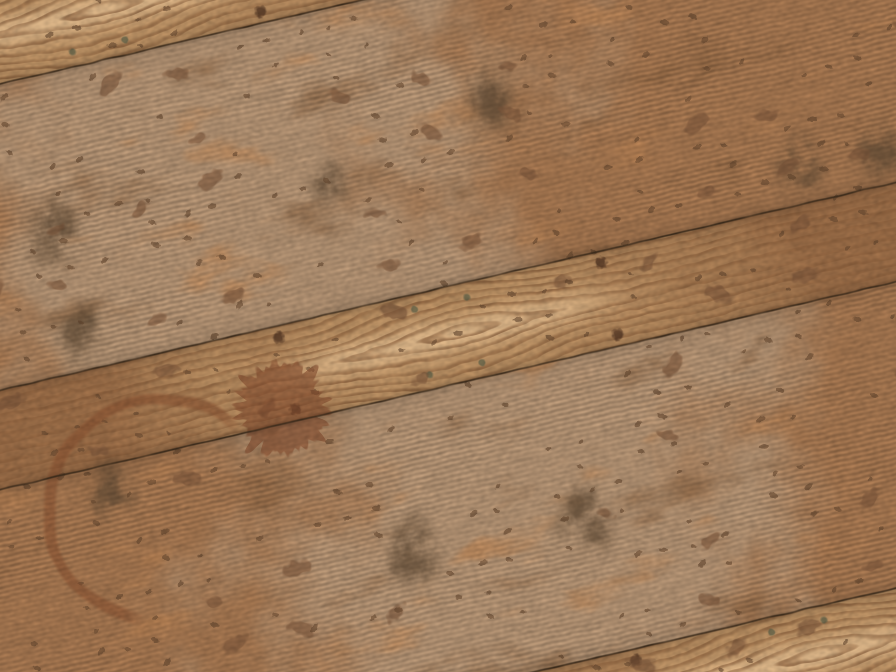
Reproduce this texture procedurally as a Shadertoy shader.

```glsl
// Weathered, stained wooden planks: narrow boards with an eye-shaped grain between wide grey-brown ones.

vec2 hash2(vec2 p) {
    p = vec2(dot(p, vec2(127.1, 311.7)), dot(p, vec2(269.5, 183.3)));
    return fract(sin(p) * 43758.55);
}

float gradientNoise(vec2 p) {
    vec2 i = floor(p), f = fract(p);
    vec2 w = f * f * f * (f * (f * 6.0 - 15.0) + 10.0);
    vec2 e = vec2(0.0, 1.0);
    float a = dot(hash2(i) * 2.0 - 1.0, f);
    float b = dot(hash2(i + e.yx) * 2.0 - 1.0, f - e.yx);
    float c = dot(hash2(i + e.xy) * 2.0 - 1.0, f - e.xy);
    float d = dot(hash2(i + e.yy) * 2.0 - 1.0, f - e.yy);
    return mix(mix(a, b, w.x), mix(c, d, w.x), w.y);
}

float fbm(vec2 p) {
    float sum = 0.0, amp = 0.6;
    for (int i = 0; i < 4; i++) {
        sum += amp * gradientNoise(p);
        p = mat2(1.6, 1.2, -1.2, 1.6) * p + 7.3;
        amp *= 0.55;
    }
    return sum;
}

// 1 inside a shape, 0 outside, with an edge of the given softness
float fill(float dist, float soft) {
    return 1.0 - smoothstep(-soft, soft, dist);
}

// Sparse ragged flecks, one at most in each cell
float flecks(vec2 q, vec2 cell, vec2 radius, float chance) {
    vec2 id = floor(q / cell), h = hash2(id + 3.7);
    vec2 d = (fract(q / cell) - 0.35 - 0.3 * h) * cell;
    float tilt = (h.x - 0.5) * 1.6;
    d = mat2(cos(tilt), -sin(tilt), sin(tilt), cos(tilt)) * d / radius;
    float size = 0.55 + 0.45 * h.y;
    float edge = length(d) - size + 0.6 * gradientNoise(q / radius.y);
    return fill(edge, 0.2) * step(hash2(id + 19.1).x, chance);
}

vec3 wideBoard(vec2 q, float blotch) {
    float side = sign(q.y);
    float worn = abs(q.x + 0.1 + 0.14 * side) + 0.5 * blotch;
    float brown = smoothstep(0.22, 0.52, worn);
    vec3 col = mix(vec3(0.655, 0.535, 0.42), vec3(0.6, 0.43, 0.29), brown);
    // Orange and dark patches drawn out along the grain
    float patches = fbm(q * vec2(5.0, 11.0) + 21.0);
    col = mix(col, vec3(0.70, 0.49, 0.31), 0.65 * smoothstep(0.1, 0.38, patches));
    col = mix(col, vec3(0.48, 0.34, 0.22), 0.6 * smoothstep(0.08, 0.4, -patches));
    // Fine ridges
    float wave = q.y + 0.006 * gradientNoise(q * vec2(4.0, 8.0));
    float ridge = sin(wave * 830.0 + 1.5 * gradientNoise(q * vec2(45.0, 20.0)));
    float strength = 0.035 + 0.05 * smoothstep(-0.2, 0.3, gradientNoise(q * vec2(3.0, 9.0) + 5.0));
    return col * (1.0 + strength * ridge);
}

vec3 narrowBoard(vec2 b, float blotch) {
    float fade = smoothstep(0.12, 0.62, abs(b.x) + 0.35 * blotch);
    vec3 col = mix(vec3(0.70, 0.54, 0.37), vec3(0.575, 0.405, 0.265), fade);
    // Pale heart of the board
    float streak = abs(b.y) / (0.026 + 0.008 * gradientNoise(b * vec2(14.0, 4.0)));
    float pale = exp(-streak * streak) * (1.0 - smoothstep(0.1, 0.34, abs(b.x)));
    col = mix(col, vec3(0.84, 0.70, 0.53), 0.85 * pale);
    // Growth rings bulge round the eye and run out along the board
    float level = sqrt(b.y * b.y + 0.00002) - 0.024 * exp(-b.x * b.x / 0.018);
    level += 0.011 * gradientNoise(b * vec2(7.0, 18.0)) + 0.003 * gradientNoise(b * vec2(45.0, 60.0));
    float ring = fract(level / 0.0125);
    float line = smoothstep(0.35, 0.78, ring) * (1.0 - smoothstep(0.82, 1.0, ring));
    float vary = 0.65 + 0.6 * gradientNoise(b * vec2(16.0, 50.0));
    col = mix(col, vec3(0.45, 0.29, 0.17), 0.65 * line * vary * (1.0 - 0.4 * fade));
    // Green dots round the eye, nails further out
    float rough = 0.002 * gradientNoise(b * 180.0);
    float dots = fill(length(abs(b) - vec2(0.04, 0.05)) - 0.005 + rough, 0.002);
    float nails = fill(length(abs(b) - vec2(0.246, 0.055)) - 0.008 + 2.0 * rough, 0.003);
    col = mix(col, vec3(0.38, 0.38, 0.28), 0.8 * dots);
    return mix(col, vec3(0.31, 0.20, 0.13), 0.8 * nails);
}

void mainImage(out vec4 fragColor, in vec2 fragCoord) {
    vec2 p = fragCoord / iResolution.y;
    // Turn to the grain, then repeat the boards with a sideways shift
    vec2 q = mat2(0.974, -0.226, 0.226, 0.974) * (p - vec2(0.667, 0.5));
    float row = floor(q.y / 0.588 + 0.5);
    vec2 b = q + row * vec2(0.409, -0.588);
    float blotch = fbm(p * 5.0);
    float seam = abs(b.y) - 0.072 + 0.0015 * gradientNoise(q * vec2(30.0, 3.0));
    vec3 col = mix(wideBoard(q, blotch), narrowBoard(b, blotch), fill(seam, 0.001));

    // Sooty smudges: centre and size
    vec3 smudges[9] = vec3[9](vec3(0.08, 0.66, 0.06), vec3(0.73, 0.85, 0.06),
        vec3(0.61, 0.18, 0.06), vec3(0.87, 0.23, 0.06), vec3(0.17, 0.27, 0.05),
        vec3(0.12, 0.51, 0.05), vec3(1.19, 0.76, 0.05), vec3(1.31, 0.78, 0.05), vec3(0.49, 0.73, 0.04));
    float soot = 0.0;
    for (int i = 0; i < 9; i++) {
        vec2 d = (p - smudges[i].xy) / smudges[i].z;
        d.x *= 1.25 + 0.4 * clamp(d.y, -1.0, 1.0);
        soot = max(soot, exp(-dot(d, d) * 1.1) * (0.75 + 1.3 * fbm(p * 24.0)));
    }
    col = mix(col, vec3(0.35, 0.27, 0.19), 0.75 * smoothstep(0.1, 0.95, soot));

    // Brown flecks and small dark specks
    col = mix(col, vec3(0.45, 0.31, 0.21), 0.6 * flecks(q, vec2(0.12, 0.085), vec2(0.022, 0.011), 0.4));
    col = mix(col, vec3(0.37, 0.26, 0.17), 0.6 * flecks(q + 5.0, vec2(0.045, 0.038), vec2(0.007, 0.004), 0.4));

    // Ring left by a cup, open at the upper right
    vec2 c = p - vec2(0.238, 0.24);
    float band = abs(length(c) - 0.166 + 0.008 * gradientNoise(p * 14.0)) - 0.008;
    float arc = 1.0 - smoothstep(1.65, 1.95, abs(atan(-c.y - 0.5 * c.x, -c.x + 0.5 * c.y)));
    col = mix(col, vec3(0.50, 0.29, 0.17), 0.55 * arc * fill(band, 0.004));

    // Reddish splash with a spiky rim
    vec2 s = p - vec2(0.42, 0.392);
    float rim = length(s) - 0.068 + 0.035 * gradientNoise(normalize(s + 0.00001) * 7.0) + 0.01 * gradientNoise(p * 60.0);
    col = mix(col, vec3(0.49, 0.28, 0.17), 0.6 * fill(rim, 0.003));

    // Dark gaps, soft shade beside them, and surface grit
    float gap = fill(abs(seam) - 0.0013, 0.0014) * (0.8 + 0.5 * gradientNoise(q * 35.0));
    col *= 1.0 - 0.16 * exp(-abs(seam) / 0.008);
    col = mix(col, vec3(0.22, 0.16, 0.10), clamp(gap, 0.0, 1.0));
    col *= 1.0 + 0.13 * gradientNoise(q * vec2(110.0, 170.0)) + 0.12 * fbm(q * vec2(25.0, 55.0));
    fragColor = vec4(col, 1.0);
}
```
